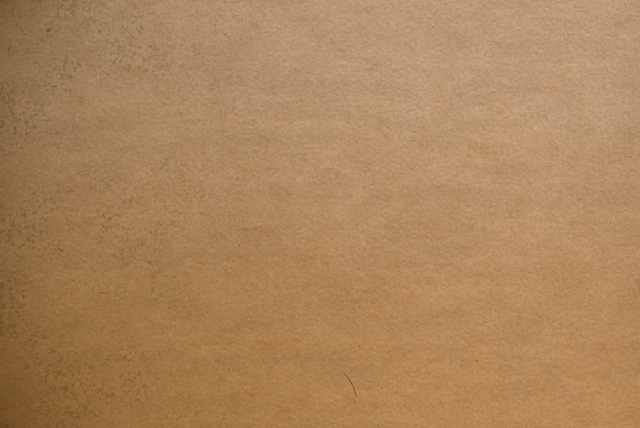
Give the GLSL for this texture, as a Shadertoy shader.

```glsl
// Aged brown kraft cardboard with fine pulp grain, scattered fibres and a dark worn left edge.

float hash(vec2 p) {
    vec3 q = fract(p.xyx * vec3(0.1031, 0.1030, 0.0973));
    q += dot(q, q.yzx + 33.33);
    return fract((q.x + q.y) * q.z);
}

float noise(vec2 p) {
    vec2 i = floor(p), f = fract(p);
    f = f * f * (3.0 - 2.0 * f);
    return mix(mix(hash(i), hash(i + vec2(1, 0)), f.x),
               mix(hash(i + vec2(0, 1)), hash(i + vec2(1, 1)), f.x), f.y);
}

float fbm(vec2 p) {
    float sum = 0.0, amp = 0.5;
    for (int i = 0; i < 5; i++) {
        sum += amp * noise(p);
        p = mat2(1.6, 1.2, -1.2, 1.6) * p + 17.3;
        amp *= 0.5;
    }
    return sum;
}

// Coverage of a slightly bent strand centred at the origin
float strand(vec2 q, float angle, float halfLength, float bend, float width) {
    float c = cos(angle), s = sin(angle);
    q = mat2(c, -s, s, c) * q;
    q.y += bend * q.x * q.x;
    float d = length(vec2(max(abs(q.x) - halfLength, 0.0), q.y));
    float blur = 0.6 / iResolution.y;
    return 1.0 - smoothstep(width - blur, width + blur, d);
}

// Random strands, one candidate per grid cell
float fibres(vec2 p, float cells, float density, float halfLength, float width, float seed) {
    vec2 home = floor(p * cells);
    float cover = 0.0;
    for (int y = -1; y <= 1; y++)
    for (int x = -1; x <= 1; x++) {
        vec2 cell = home + vec2(x, y);
        vec2 key = cell + seed;
        float present = step(hash(key + 3.1), density);
        vec2 centre = (cell + vec2(hash(key + 11.7), hash(key + 29.3))) / cells;
        float size = mix(0.25, 1.0, hash(key + 41.9));
        float bend = (hash(key + 53.2) - 0.5) * 50.0;
        float ink = strand(p - centre, hash(key + 67.4) * 3.1416, halfLength * size, bend, width);
        cover = max(cover, present * ink * mix(0.3, 1.0, hash(key + 83.6)));
    }
    return cover;
}

void mainImage(out vec4 fragColor, in vec2 fragCoord) {
    vec2 uv = fragCoord / iResolution.xy;
    vec2 p = fragCoord / iResolution.y;

    // Broad light: greyer at the top, warmer below, brighter to the right
    float clouds = fbm(p * 3.0 + 4.0) - 0.48;
    float across = uv.x + 0.10 * clouds;
    vec3 top = mix(vec3(0.648, 0.520, 0.385), vec3(0.734, 0.600, 0.472), smoothstep(0.0, 0.68, across));
    vec3 bottom = mix(vec3(0.628, 0.456, 0.258), vec3(0.712, 0.533, 0.345), smoothstep(0.0, 0.85, across));
    vec3 color = mix(bottom, top, smoothstep(0.0, 0.95, uv.y + 0.12 * clouds));

    // Worn edge and corners
    float wear = 0.19 * exp(-13.0 * uv.x);
    wear += 0.18 * exp(-10.0 * length(uv - vec2(0.0, 1.0)));
    wear += 0.20 * exp(-6.0 * length(uv));
    wear += 0.03 * smoothstep(0.93, 1.0, uv.x);
    color *= 1.0 - wear * vec3(0.9, 1.0, 1.3);

    // Soft blotches, horizontal pressing streaks and small rusty stains
    float streaks = fbm(p * vec2(5.0, 38.0) + 9.0) - 0.48;
    float blotches = fbm(p * vec2(24.0, 34.0) + 31.0) - 0.48;
    color *= 1.0 + 0.075 * streaks + 0.085 * blotches * vec3(0.8, 1.0, 1.4);
    float rust = smoothstep(0.58, 0.85, fbm(p * vec2(42.0, 50.0) + 71.0));
    color = mix(color, color * vec3(1.0, 0.91, 0.76), 0.6 * rust);

    // Embossed pulp grain, lit from above
    vec2 grainPoint = p * vec2(130.0, 185.0);
    float relief = noise(grainPoint) - noise(grainPoint + vec2(0.3, 0.9));
    vec2 finePoint = mat2(0.8, 0.6, -0.6, 0.8) * p;
    float grain = noise(finePoint * 310.0 + 5.0) - 0.5;
    float pulp = noise(finePoint * vec2(150.0, 120.0) + 60.0) - 0.5;
    color *= 1.0 + 0.052 * relief + 0.100 * grain + 0.022 * pulp;

    // Pale, tan and dark fibres; dark ones gather on the left
    float leftness = 1.0 - smoothstep(0.05, 0.55, uv.x);
    float pale = fibres(p, 48.0, 0.45, 0.008, 0.0010, 0.0);
    float tanned = fibres(p, 44.0, 0.45, 0.007, 0.0012, 130.0);
    float dark = fibres(p, 36.0, 0.24, 0.007, 0.0011, 270.0);
    float specks = fibres(p, 20.0, 0.08, 0.0012, 0.0016, 410.0);
    color += 0.035 * pale;
    color = mix(color, vec3(0.54, 0.36, 0.17), 0.24 * tanned);
    color = mix(color, vec3(0.34, 0.25, 0.14), dark * mix(0.12, 0.55, leftness));
    color = mix(color, vec3(0.30, 0.20, 0.11), specks * mix(0.40, 0.60, leftness));

    // Fine dusty grime near the left edge
    float dust = smoothstep(0.50, 0.95, noise(finePoint * vec2(210.0, 170.0) + 15.0));
    color *= 1.0 - 0.15 * dust * leftness * smoothstep(0.35, 0.65, fbm(p * 7.0 + 50.0));

    // Faint crease, one loose hair and a grey pit
    float ridge = p.y - 0.465 - 0.014 * sin(p.x * 11.0) - 0.012 * noise(p * 18.0);
    float creaseSpan = smoothstep(0.48, 0.58, p.x) * (1.0 - smoothstep(0.62, 0.75, p.x));
    color += 0.018 * creaseSpan * (exp(-pow(ridge / 0.003, 2.0)) - exp(-pow((ridge + 0.006) / 0.004, 2.0)));
    float hair = strand(p - vec2(0.822, 0.103), -1.08, 0.030, 5.0, 0.0009);
    color = mix(color, vec3(0.30, 0.20, 0.10), 0.65 * hair);
    float pit = length(p - vec2(0.113, 0.929));
    color = mix(color, vec3(0.34, 0.32, 0.27), 0.75 * (1.0 - smoothstep(0.002, 0.008, pit)));

    fragColor = vec4(color, 1.0);
}
```
